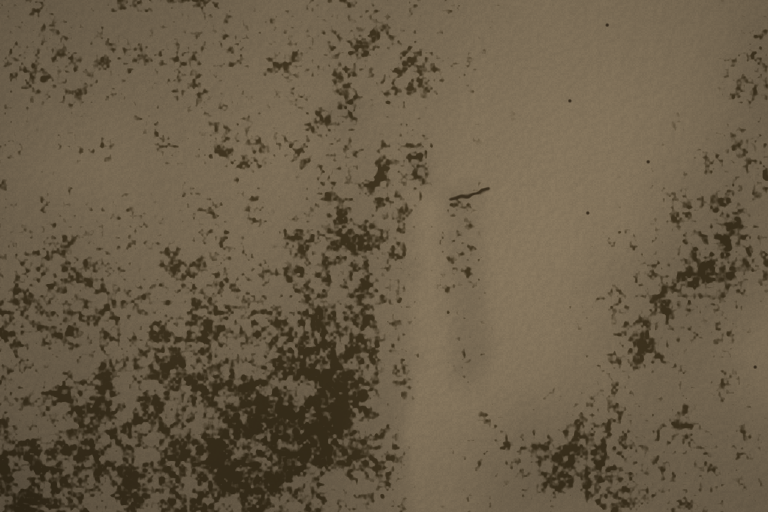
Reproduce this texture procedurally as a WebGL 2 fragment shader.

```glsl
#version 300 es
precision highp float;
// A weathered plaster wall with mould: soft ellipses set how dense the mould is,
// and layered value noise is thresholded by that density to give the speckles.
// A scratch, a few pits, fine relief and a vignette finish the surface.
uniform vec2 u_resolution;
out vec4 fragColor;

float hash(vec2 p) {
    vec3 q = fract(vec3(p.xyx) * 0.1031);
    q += dot(q, q.yzx + 33.33);
    return fract((q.x + q.y) * q.z);
}

float noise(vec2 p) {
    vec2 i = floor(p), f = fract(p);
    f = f * f * (3.0 - 2.0 * f);
    return mix(mix(hash(i), hash(i + vec2(1, 0)), f.x),
               mix(hash(i + vec2(0, 1)), hash(i + vec2(1, 1)), f.x), f.y);
}

float fbm(vec2 p) {
    float sum = 0.0, amp = 0.5;
    for (int i = 0; i < 5; i++) {
        sum += amp * noise(p);
        p = mat2(1.62, 1.18, -1.18, 1.62) * p + 7.3;
        amp *= 0.6;
    }
    return sum / 1.153;
}

// Soft ellipse with centre c and radii r
float blob(vec2 p, vec2 c, vec2 r) {
    vec2 q = (p - c) / r;
    return exp(-dot(q, q));
}

// Upright soft-edged box: x range, y range, edge width
float band(vec2 p, vec2 xs, vec2 ys, float w) {
    vec2 lo = smoothstep(-w, w, p - vec2(xs.x, ys.x));
    vec2 hi = smoothstep(-w, w, vec2(xs.y, ys.y) - p);
    return lo.x * lo.y * hi.x * hi.y;
}

float segment(vec2 p, vec2 a, vec2 b) {
    vec2 d = b - a;
    return length(p - a - d * clamp(dot(p - a, d) / dot(d, d), 0.0, 1.0));
}

float mouldDensity(vec2 p) {
    vec2 q = p + 0.07 * (vec2(fbm(p * 9.0), fbm(p * 9.0 + 31.0)) - 0.5);
    // Left haze, heavier towards the floor
    float d = 0.36 * (1.0 - smoothstep(0.35, 0.62, q.x));
    d += 0.20 * blob(q, vec2(0.1, 0.3), vec2(0.32, 0.3));
    d += 0.38 * blob(q, vec2(0.04, 0.03), vec2(0.08, 0.09));
    d += 0.22 * blob(q, vec2(0.22, 0.08), vec2(0.1, 0.16));
    d -= 0.22 * blob(q, vec2(0.15, 0.68), vec2(0.14, 0.09));
    // Central column
    d += 0.85 * blob(q, vec2(0.6, 0.13), vec2(0.22, 0.29));
    d += 0.62 * blob(q, vec2(0.69, 0.53), vec2(0.16, 0.23));
    d += 0.46 * blob(q, vec2(0.72, 0.95), vec2(0.27, 0.24));
    d += 0.30 * blob(q, vec2(0.67, 0.766), vec2(0.045, 0.03));
    d += 0.45 * blob(q, vec2(0.83, 0.672), vec2(0.03, 0.035));
    // Clean strip beside the column, with a narrow stained run inside it
    d *= 1.0 - 0.85 * band(q, vec2(0.8, 0.95), vec2(-0.2, 0.27), 0.015);
    d *= 1.0 - 0.6 * band(q, vec2(0.815, 0.97), vec2(0.25, 0.62), 0.03);
    d += 0.48 * band(q, vec2(0.875, 0.95), vec2(0.24, 0.64), 0.03);
    // Right-hand growth, climbing towards the top corner
    d += 0.68 * blob(q, vec2(1.42, 0.53), vec2(0.14, 0.2));
    d += 0.45 * blob(q, vec2(1.49, 0.83), vec2(0.1, 0.16));
    d += 0.42 * blob(q, vec2(1.26, 0.39), vec2(0.14, 0.16));
    d += 0.62 * blob(q, vec2(1.08, 0.08), vec2(0.16, 0.12));
    d += 0.45 * blob(q, vec2(1.34, 0.1), vec2(0.22, 0.17));
    d -= 0.35 * blob(q, vec2(1.5, 0.3), vec2(0.05, 0.08));
    return clamp(d, 0.0, 1.05);
}

void main() {
    vec2 p = gl_FragCoord.xy / u_resolution.y;
    vec2 uv = gl_FragCoord.xy / u_resolution;
    float density = mouldDensity(p);

    // Plaster with broad tone changes and fine bumps
    float relief = noise(p * 110.0) - noise(p * 110.0 + vec2(-0.5, 0.5));
    vec3 col = vec3(0.515, 0.453, 0.358);
    col *= 0.97 + 0.06 * fbm(p * vec2(7.0, 3.0)) + 0.035 * relief;
    col *= 1.0 + 0.05 * (hash(floor(p * 342.0)) - 0.5);

    // Mould: streaky clumps broken up by fine grain
    float clump = fbm(p * vec2(24.0, 17.0));
    float grain = 0.6 * noise(p * 95.0 + 4.0) + 0.4 * noise(p * 185.0);
    float growth = 0.5 * clump + 0.5 * grain;
    float level = 0.80 - 0.42 * density;
    float stain = smoothstep(level - 0.07, level + 0.11, growth);
    stain *= smoothstep(0.02, 0.2, density);
    col *= 1.0 - 0.20 * density;
    vec3 mould = mix(vec3(0.25, 0.20, 0.115), vec3(0.175, 0.14, 0.07), density);
    col = mix(col, mould, 0.88 * stain);

    // Ragged scratch
    vec2 s = p + 0.008 * (vec2(noise(p * 70.0), noise(p * 70.0 + 9.0)) - 0.5);
    float scratch = min(segment(s, vec2(0.883, 0.611), vec2(0.925, 0.621)),
                        segment(s, vec2(0.925, 0.621), vec2(0.952, 0.629)));
    col = mix(col, vec3(0.19, 0.15, 0.09), 0.9 * (1.0 - smoothstep(0.001, 0.006, scratch)));

    // Small pits
    vec2 pits[5] = vec2[5](vec2(1.113, 0.803), vec2(1.266, 0.684), vec2(1.148, 0.584),
                           vec2(1.475, 0.283), vec2(1.186, 0.951));
    for (int i = 0; i < 5; i++)
        col = mix(col, vec3(0.17, 0.13, 0.08), 0.85 * (1.0 - smoothstep(0.001, 0.005, length(p - pits[i]))));

    // Vignette
    vec2 v = (uv - vec2(0.54, 0.56)) * vec2(1.0, 0.85);
    col *= 1.03 - 0.5 * dot(v, v);
    fragColor = vec4(col, 1.0);
}
```
